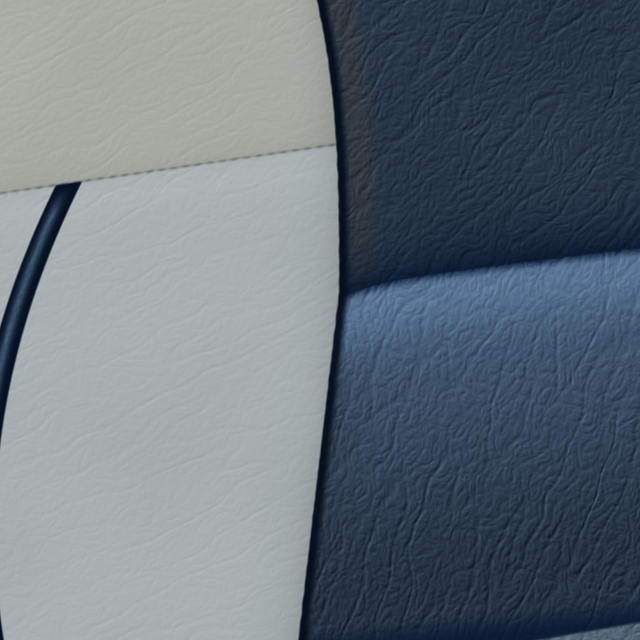
Write a WebGL 1 fragment shader that draws this texture.

```glsl
precision highp float;
// Stitched leather upholstery: pale panels on the left, navy panels on the right.
// Seams are curves of x or y; signed distances to them drive shading and gaps.
// Grain is embossed from warped, ridged gradient noise.

uniform vec2 u_resolution;

#define SOFT 0.0022
#define GAP_WIDTH 0.013
#define STRIP_WIDTH 0.038
#define DARK_RELIEF 0.115
#define PALE_RELIEF 0.028
#define GRAIN_SCALE 46.0
#define PALE vec3(0.655, 0.682, 0.688)
#define PALE_WARM vec3(0.665, 0.670, 0.640)
#define NAVY vec3(0.155, 0.212, 0.280)
#define SHADOW vec3(0.025, 0.065, 0.135)
#define SHEEN vec3(0.360, 0.475, 0.610)

vec2 gradientAt(vec2 cell) {
  float a = 6.2832 * fract(sin(dot(cell, vec2(127.1, 311.7))) * 43758.55);
  return vec2(cos(a), sin(a));
}

float noise(vec2 p) {
  vec2 i = floor(p), f = fract(p);
  vec2 u = f * f * f * (f * (f * 6.0 - 15.0) + 10.0);
  vec2 e = vec2(1.0, 0.0);
  float low = mix(dot(gradientAt(i), f), dot(gradientAt(i + e), f - e), u.x);
  float high = mix(dot(gradientAt(i + e.yx), f - e.yx),
                   dot(gradientAt(i + 1.0), f - 1.0), u.x);
  return mix(low, high, u.y);
}

vec2 rotate(vec2 p, float a) {
  float c = cos(a), s = sin(a);
  return vec2(c * p.x - s * p.y, s * p.x + c * p.y);
}

float valley(float n, float width) {
  return smoothstep(0.0, width, abs(n));
}

// Height of the hide: fine pebbles cut by long creases running along one angle
float hide(vec2 p, float angle) {
  vec2 w = p + 0.012 * vec2(noise(p * 17.0), noise(p * 17.0 + 40.0));
  vec2 q = rotate(w, angle);
  float pebbles = valley(noise(q * GRAIN_SCALE * vec2(1.35, 0.8)), 0.32);
  float fine = valley(noise(q * GRAIN_SCALE * vec2(2.3, 1.7) + 9.0), 0.35);
  float crease = valley(noise(q * vec2(22.0, 4.5) + 3.0), 0.10);
  return 0.45 * pebbles + 0.28 * fine + 0.55 * crease;
}

// Light from the upper left catches the slopes of the hide
float emboss(vec2 p, float angle) {
  vec2 towardLight = vec2(-0.0022, 0.0028);
  return hide(p, angle) - hide(p + towardLight, angle);
}

float centreSeamX(float y) {
  float above = max(y - 0.545, 0.0) / 0.455;
  return 0.530 - 0.035 * above * above * above - 0.117 * max(0.545 - y, 0.0);
}

float paleSeamY(float x) { return 0.698 + 0.145 * x; }

float navySeamY(float x) {
  return 0.570 + 0.122 * (x - 0.651) - 0.020 * exp(-(x - 0.534) / 0.055);
}

vec3 paleLeather(vec2 p, float edge) {
  float d = p.y - paleSeamY(p.x);
  float upper = smoothstep(-SOFT, SOFT, d);
  vec3 col = mix(PALE, PALE_WARM, upper * 0.85);
  col += 0.025 * exp(-abs(d + 0.035) / 0.05) * (1.0 - upper);
  col -= 0.035 * exp(-max(d, 0.0) / 0.035) * upper;
  col -= vec3(0.08, 0.075, 0.07) * exp(-edge / 0.028);
  col += 0.018 * noise(p * 5.0) + PALE_RELIEF * emboss(p, 1.1);
  // Stitched fold, broken into faint dashes
  float dash = 0.7 + 0.3 * sin(p.x * 330.0);
  col -= 0.19 * dash * exp(-pow(d / 0.0024, 2.0));

  // Inset navy strip, curving down from the fold
  float t = 0.716 - p.y;
  float fromRight = 0.128 - 0.5 * t + 0.46 * t * t - p.x;
  float s = fromRight / STRIP_WIDTH;
  float inside = smoothstep(-SOFT, SOFT, fromRight)
               * smoothstep(-SOFT, SOFT, STRIP_WIDTH - fromRight)
               * smoothstep(-SOFT, SOFT, -d);
  float ridge = exp(-pow((s - 0.57) / 0.20, 2.0)) * smoothstep(0.0, 0.05, -d);
  vec3 strip = mix(SHADOW, vec3(0.25, 0.36, 0.46), 0.85 * ridge);
  strip += 0.07 * ridge * emboss(p, 0.4);
  return mix(col, strip, inside);
}

vec3 navyLeather(vec2 p, float edge) {
  float d = p.y - navySeamY(p.x);
  // Upper panel sinks into shadow at the fold
  vec3 upper = NAVY + 0.025 * noise(p * 4.0);
  upper = mix(upper, vec3(0.205, 0.225, 0.250), exp(-pow((edge - 0.035) / 0.022, 2.0)));
  float sink = exp(-max(d, 0.0) / 0.045);
  upper = mix(upper, vec3(0.03, 0.09, 0.175), sink * 0.9);
  upper += vec3(0.85, 0.97, 1.0) * DARK_RELIEF * 0.85 * (1.0 - 0.7 * sink) * emboss(p, 0.75);

  // Lower panel rolls out of the fold into a blue sheen
  float depth = max(-d, 0.0);
  vec3 lower = mix(vec3(0.245, 0.325, 0.415), NAVY * 0.93, smoothstep(0.10, 0.50, depth));
  lower = mix(lower, SHEEN, 0.85 * exp(-pow((depth - 0.025) / 0.075, 2.0)));
  lower = mix(SHADOW * 1.6, lower, smoothstep(-0.006, 0.016, depth));
  lower = mix(lower, vec3(0.15, 0.18, 0.235), 0.75 * exp(-edge / 0.035) * smoothstep(0.03, 0.2, depth));
  lower += vec3(0.85, 1.0, 1.08) * DARK_RELIEF * emboss(p, 0.35);

  // Bottom fold, with a piped edge rising at the right corner
  float foldY = 0.025 + 0.10 * (p.x - 0.84);
  lower = mix(lower, SHADOW * 1.5, 0.85 * (1.0 - smoothstep(foldY - 0.015, foldY + 0.035, p.y)));
  float pipe = 0.175 * (p.x - 0.84) - p.y;
  vec3 piping = vec3(0.32, 0.39, 0.45) + 0.16 * emboss(p, 1.4);
  lower = mix(lower, piping, smoothstep(-0.003, 0.004, pipe));
  return mix(lower, upper, smoothstep(-SOFT, SOFT, d));
}

void main() {
  vec2 p = gl_FragCoord.xy / u_resolution;
  float edge = p.x - centreSeamX(p.y) - 0.0012 * noise(vec2(p.y * 60.0, 2.0));
  vec3 pale = paleLeather(p, max(-edge, 0.0));
  vec3 navy = navyLeather(p, max(edge, 0.0));
  // Dark gap beside the centre seam
  float gap = 1.0 - smoothstep(GAP_WIDTH * 0.5, GAP_WIDTH * 1.6, edge);
  navy = mix(navy, SHADOW * 0.8, gap * 0.95);
  gl_FragColor = vec4(mix(pale, navy, smoothstep(-SOFT, SOFT, edge)), 1.0);
}
```
